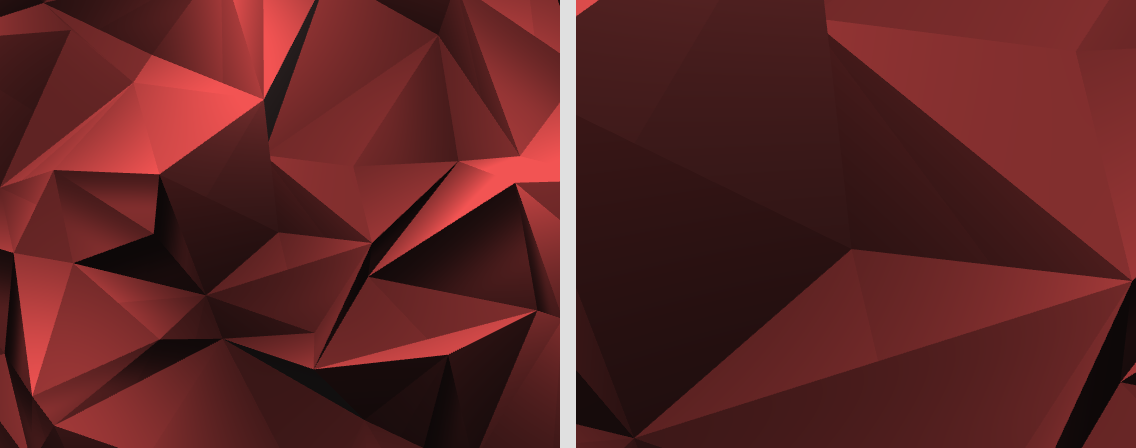
Left, the full canvas; right, a detail of the centre.
This background is drawn by a WebGL 1 fragment shader. Its source:

```glsl
precision highp float;
uniform vec2 u_resolution;

const float CELLS_PER_HEIGHT = 5.1;
const float JITTER = 1.22;
const float RELIEF = 0.92;

vec3 hash3(vec2 id) {
  vec3 k = vec3(dot(id, vec2(127.1, 311.7)),
                dot(id, vec2(269.5, 183.3)),
                dot(id, vec2(419.2, 371.9)));
  return fract(sin(k) * 43758.55);
}

float cross2(vec2 a, vec2 b) {
  return a.x * b.y - a.y * b.x;
}

vec3 barycentric(vec2 p, vec2 a, vec2 b, vec2 c) {
  float area = cross2(b - a, c - a);
  area = abs(area) < 0.0001 ? 0.0001 : area;
  float v = cross2(p - a, c - a) / area;
  float w = cross2(b - a, p - a) / area;
  return vec3(1.0 - v - w, v, w);
}

// Mesh corner: jittered position and height
vec3 vertexAt(vec2 id) {
  vec3 r = hash3(id);
  return vec3(id + (r.xy - 0.5) * JITTER, r.z * RELIEF);
}

vec3 palette(float tone, float grayness) {
  vec3 red = vec3(tone, 0.014 + 0.33 * tone, 0.015 + 0.325 * tone);
  vec3 gray = vec3(0.04 + 0.5 * tone) * vec3(1.08, 0.97, 0.97);
  return mix(red, gray, grayness);
}

// Weight of the corner lying furthest against the up direction
float lowCornerWeight(vec3 heights, vec3 w) {
  float low = min(heights.x, min(heights.y, heights.z));
  return low == heights.x ? w.x : (low == heights.y ? w.y : w.z);
}

vec3 shadeFacet(vec3 a, vec3 b, vec3 c, vec3 w, vec3 seed, vec2 up, float exposure) {
  vec3 normal = normalize(cross(b - a, c - a) + vec3(0.0, 0.0, 0.00001));
  normal *= normal.z < 0.0 ? -1.0 : 1.0;
  vec2 side = vec2(up.y, -up.x);
  vec3 light = normalize(vec3(up * 0.8 - side * 0.15, 0.65));
  float facing = dot(normal, light);
  float tone = 0.06 + 0.78 * clamp(0.27 + 0.72 * facing, 0.0, 1.0);

  // Hollows darken, with a different gradient on every facet
  float height = dot(w, vec3(a.z, b.z, c.z)) / RELIEF;
  tone *= mix(0.7, 1.14, height) * mix(0.86, 1.1, dot(w, seed));

  // Soft contact shadow below the upper edge
  vec3 rise = vec3(dot(a.xy, up), dot(b.xy, up), dot(c.xy, up));
  float fade = smoothstep(-0.05, 0.65, lowCornerWeight(rise, w));
  float strength = smoothstep(0.35, 0.9, seed.x) * smoothstep(0.85, 0.2, facing);
  tone *= mix(1.0, fade, strength);

  // Faint crease across a few facets
  float crease = 0.02 * step(0.7, seed.y);
  tone *= 1.0 + crease * sign(w.x - mix(0.5, 1.6, seed.z) * w.y);

  // Contrast curve: deep shadows, few highlights
  tone *= exposure;
  tone = min(0.05 + 1.23 * tone * tone, 0.95);
  float grayness = step(0.78, seed.z) * smoothstep(0.35, 0.0, facing);
  return palette(tone, 0.8 * grayness);
}

// Keep the facet when it covers p and lies above the earlier ones
void drawFacet(vec2 p, vec3 a, vec3 b, vec3 c, vec2 id, vec2 up, float exposure,
               inout float top, inout vec3 color) {
  vec3 w = barycentric(p, a.xy, b.xy, c.xy);
  float height = dot(w, vec3(a.z, b.z, c.z));
  if (min(w.x, min(w.y, w.z)) >= 0.0 && height > top) {
    top = height;
    color = shadeFacet(a, b, c, w, hash3(id), up, exposure);
  }
}

vec3 foldedSurface(vec2 p, vec2 up, float exposure) {
  float top = -1.0;
  vec3 color = palette(0.1, 0.0);
  for (int j = -1; j <= 1; j++) {
    for (int i = -1; i <= 1; i++) {
      vec2 id = floor(p) + vec2(float(i), float(j));
      vec3 a = vertexAt(id);
      vec3 b = vertexAt(id + vec2(1.0, 0.0));
      vec3 c = vertexAt(id + vec2(1.0, 1.0));
      vec3 d = vertexAt(id + vec2(0.0, 1.0));
      bool flip = hash3(id + 53.0).x > 0.5;
      drawFacet(p, a, b, flip ? c : d, id + 17.3, up, exposure, top, color);
      drawFacet(p, flip ? a : b, c, d, id + 31.7, up, exposure, top, color);
    }
  }
  return color;
}

// Broad swell of light, stronger toward the top
float lightSwell(vec2 uv) {
  float waves = sin(uv.x * 4.0 + uv.y * 5.0) + 0.6 * sin(uv.x * 7.0 - uv.y * 3.0 + 1.0);
  return mix(0.87, 1.15, uv.y) + 0.08 * waves;
}

void main() {
  mat2 turn = mat2(0.86, 0.51, -0.51, 0.86);
  vec2 up = turn * vec2(0.0, 1.0);
  vec3 color = vec3(0.0);
  // Four staggered samples per pixel smooth the edges
  for (int s = 0; s < 4; s++) {
    float k = float(s);
    vec2 offset = vec2(k, mod(k * 2.0 + floor(k / 2.0) + 1.0, 4.0)) * 0.25 - 0.375;
    vec2 uv = (gl_FragCoord.xy + offset) / u_resolution.y;
    color += 0.25 * foldedSurface(turn * uv * CELLS_PER_HEIGHT + 7.0, up, lightSwell(uv));
  }
  gl_FragColor = vec4(color, 1.0);
}
```
